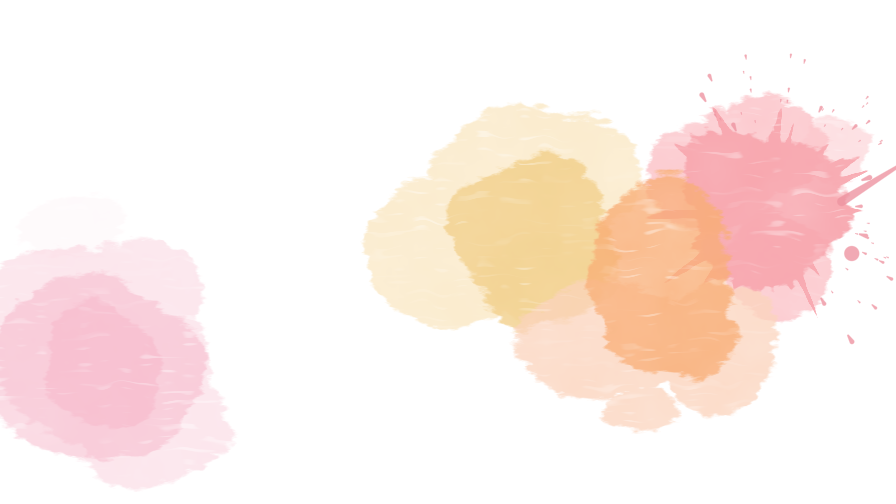
This background is drawn by a Shadertoy shader. Its source:

```glsl
// Soft watercolour stains on white paper: rose, yellow, orange and splashed pink.
// Each wash is a union of ellipses with noisy edges and dry, horizontal fibres;
// tapered droplets are thrown outwards from the pink splash by a hashed loop.

const vec3 PAPER       = vec3(1.0);
const vec3 ROSE        = vec3(0.965, 0.71, 0.785);
const vec3 PALE_YELLOW = vec3(0.985, 0.925, 0.81);
const vec3 YELLOW      = vec3(0.95, 0.82, 0.56);
const vec3 PALE_ORANGE = vec3(0.985, 0.83, 0.74);
const vec3 ORANGE      = vec3(0.975, 0.68, 0.46);
const vec3 PALE_PINK   = vec3(0.985, 0.77, 0.79);
const vec3 PINK        = vec3(0.97, 0.65, 0.68);
const vec3 SPLASH      = vec3(0.93, 0.58, 0.63);
const vec2 SPLASH_CENTRE = vec2(1.528, 0.583);
const float EDGE_WARP  = 0.065;  // large wobble of the outlines
const float EDGE_FRAY  = 0.026;  // fine, brushed breakup of the outlines
const float SOFTNESS   = 0.005;
const float FIBRE      = 0.38;   // strength of the light paper streaks
const float SPIKE      = 0.085;  // length of the rays around the splash
const int DROPS        = 58;

float hash(vec2 p) {
    vec3 q = fract(p.xyx * 0.1031);
    q += dot(q, q.yzx + 33.33);
    return fract((q.x + q.y) * q.z);
}

float noise(vec2 p) {
    vec2 i = floor(p), f = fract(p);
    f = f * f * (3.0 - 2.0 * f);
    return mix(mix(hash(i), hash(i + vec2(1, 0)), f.x),
               mix(hash(i + vec2(0, 1)), hash(i + vec2(1, 1)), f.x), f.y);
}

float fbm(vec2 p) {
    float sum = 0.0, gain = 0.5;
    for (int i = 0; i < 4; i++) {
        sum += gain * noise(p);
        p = p * 2.03 + 17.3;
        gain *= 0.5;
    }
    return sum / 0.9375;
}

// Approximate distance to an ellipse: centre in xy, radii in zw
float ellipse(vec2 p, vec4 e) {
    return (length((p - e.xy) / e.zw) - 1.0) * min(e.z, e.w);
}

float blob(vec2 p, vec4 a, vec4 b, vec4 c) {
    return min(ellipse(p, a), min(ellipse(p, b), ellipse(p, c)));
}

// Displaces the plane differently for each wash
vec2 warp(vec2 p, float seed) {
    vec2 q = p * 9.0 + seed * 7.7;
    return p + EDGE_WARP * (vec2(fbm(q), fbm(q + 41.0)) - 0.5);
}

// Lays a translucent wash with frayed edge and uneven pigment
vec3 wash(vec3 under, vec3 ink, float opacity, float d, vec2 p, float seed) {
    float fray = fbm(p * vec2(38.0, 100.0) + seed * 13.0) - 0.5;
    float soft = max(SOFTNESS, 1.0 / iResolution.y);
    float cover = 1.0 - smoothstep(-soft, soft, d + EDGE_FRAY * fray);
    float pigment = 0.88 + 0.24 * fbm(p * 12.0 + seed);
    return mix(under, ink, cover * min(opacity * pigment, 1.0));
}

// Thin wavy streaks where the brush skipped the paper
float fibres(vec2 p) {
    float wave = 0.015 * noise(p * 25.0);
    float line = noise(vec2(p.x * 24.0, (p.y + wave) * 150.0));
    float patches = smoothstep(0.35, 0.7, fbm(p * 7.0 + 5.0));
    return smoothstep(0.72, 0.95, line) * (0.25 + 0.75 * patches);
}

// Tapered stroke from a (radius r.x) to b (radius r.y)
float stroke(vec2 p, vec2 a, vec2 b, vec2 r) {
    float t = clamp(dot(p - a, b - a) / dot(b - a, b - a), 0.0, 1.0);
    return length(p - mix(a, b, t)) - mix(r.x, r.y, t);
}

float droplets(vec2 p) {
    float d = 1.0;
    for (int i = 0; i < DROPS; i++) {
        float k = float(i) + 1.0;
        float angle = mix(-1.1, 2.15, hash(vec2(k, 3.0)));
        float reach = mix(0.17, 0.31, hash(vec2(k, 11.0)));
        float size = mix(0.001, 0.0045, pow(hash(vec2(k, 23.0)), 3.0));
        vec2 dir = vec2(cos(angle), sin(angle));
        vec2 start = SPLASH_CENTRE + dir * reach;
        d = min(d, stroke(p, start, start + dir * size * 3.5, size * vec2(0.5, 1.2)));
    }
    d = min(d, length(p - vec2(1.69, 0.497)) - 0.015);
    return min(d, stroke(p, vec2(1.67, 0.60), vec2(1.79, 0.675), vec2(0.009, 0.003)));
}

void mainImage(out vec4 fragColor, in vec2 fragCoord) {
    vec2 p = fragCoord / iResolution.y;
    vec3 col = PAPER;
    vec2 q = warp(p, 1.0);

    // Rose stain on the left, built up in three strengths
    col = wash(col, ROSE, 0.07, ellipse(q, vec4(0.14, 0.55, 0.11, 0.06)), p, 1.0);
    float d = blob(q, vec4(0.197, 0.306, 0.225, 0.2), vec4(0.289, 0.16, 0.16, 0.125),
                   vec4(0.30, 0.41, 0.12, 0.105));
    d = min(d, ellipse(q, vec4(0.10, 0.41, 0.14, 0.1)));
    col = wash(col, ROSE, 0.32, d, p, 2.0);
    q = warp(p, 2.0);
    col = wash(col, ROSE, 0.5, ellipse(q, vec4(0.185, 0.264, 0.215, 0.185)), p, 3.0);
    col = wash(col, ROSE, 0.5, ellipse(q, vec4(0.20, 0.28, 0.115, 0.12)), p, 4.0);

    // Yellow stain
    q = warp(p, 3.0);
    d = blob(q, vec4(1.065, 0.653, 0.213, 0.134), vec4(0.891, 0.502, 0.162, 0.157),
             vec4(1.065, 0.502, 0.162, 0.135));
    col = wash(col, PALE_YELLOW, 0.95, d, p, 5.0);
    q = warp(p, 4.0);
    d = min(ellipse(q, vec4(1.058, 0.537, 0.165, 0.143)), ellipse(q, vec4(1.07, 0.44, 0.12, 0.075)));
    col = wash(col, YELLOW, 0.85, d, p, 6.0);

    // Pale pink and pale orange underlayers
    q = warp(p, 5.0);
    col = wash(col, PALE_PINK, 0.5, ellipse(q, vec4(1.648, 0.711, 0.065, 0.06)), p, 7.0);
    d = blob(q, vec4(1.412, 0.653, 0.127, 0.12), vec4(1.528, 0.711, 0.104, 0.097),
             vec4(1.539, 0.468, 0.104, 0.111));
    col = wash(col, PALE_PINK, 0.82, d, p, 8.0);
    q = warp(p, 6.0);
    d = blob(q, vec4(1.204, 0.329, 0.167, 0.116), vec4(1.424, 0.306, 0.127, 0.12),
             vec4(1.273, 0.19, 0.065, 0.046));
    col = wash(col, PALE_ORANGE, 0.75, d, p, 9.0);

    // Strong pink splash with radial spikes, then orange glazed over it
    vec2 ray = p - SPLASH_CENTRE;
    float spikes = SPIKE * pow(noise(vec2(atan(ray.y, ray.x) * 13.0 + 50.0, 2.0)), 5.0);
    q = warp(p, 7.0);
    d = blob(q, vec4(SPLASH_CENTRE, 0.15, 0.138), vec4(1.40, 0.70, 0.04, 0.038),
             vec4(1.447, 0.653, 0.093, 0.081));
    col = wash(col, PINK, 0.88, d - spikes, p, 10.0);
    q = warp(p, 8.0);
    d = min(ellipse(q, vec4(1.313, 0.479, 0.143, 0.174)), ellipse(q, vec4(1.331, 0.34, 0.12, 0.097)));
    col = wash(col, ORANGE, 0.76, d, p, 11.0);

    // Paper streaks, then droplets on top
    col = mix(col, PAPER, FIBRE * fibres(p));
    float soft = 0.8 / iResolution.y;
    col = mix(col, SPLASH, 0.8 * (1.0 - smoothstep(-soft, soft, droplets(p))));
    fragColor = vec4(col, 1.0);
}
```
